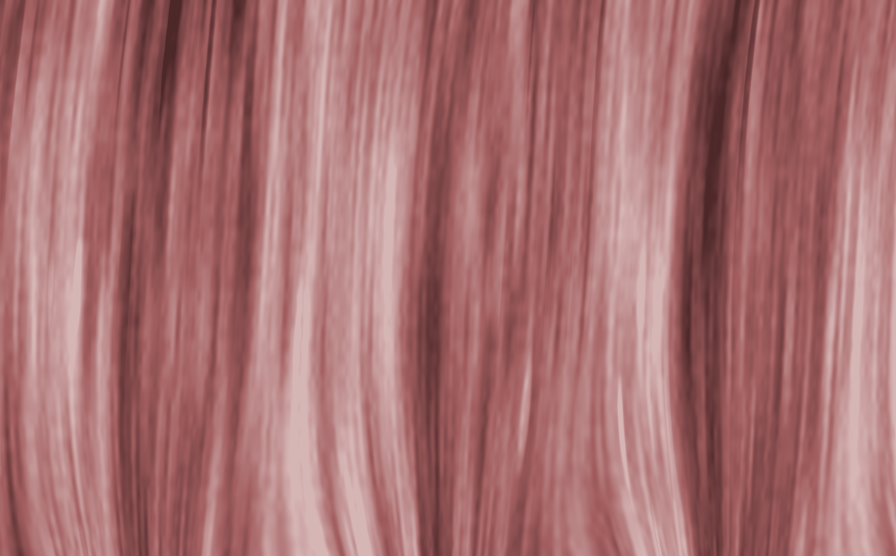
Write a Shadertoy shader that draws this texture.

```glsl
// Long rose-tinted hair hanging in soft vertical locks.
// Broad light and dark locks repeat sideways; stretched noise adds strands,
// and a gentle warp bends everything and curls it near the bottom.

#define LOCK_PERIOD 1.02
#define BASE_TONE 0.565
#define STRAND_CONTRAST 1.0
#define THREAD_STRENGTH 0.30
#define GRAIN 0.10
#define BEND 0.10
#define CURL 0.035
#define WOBBLE 0.035
#define SHADOW_COLOR vec3(0.30, 0.155, 0.16)
#define ROSE_COLOR vec3(0.64, 0.37, 0.375)
#define SHINE_COLOR vec3(0.84, 0.71, 0.71)

float hash(vec2 p) {
    vec3 q = fract(p.xyx * vec3(0.1031, 0.1030, 0.0973));
    q += dot(q, q.yzx + 33.33);
    return fract((q.x + q.y) * q.z);
}

float noise(vec2 p) {
    vec2 cell = floor(p), f = fract(p);
    f = f * f * (3.0 - 2.0 * f);
    float low = mix(hash(cell), hash(cell + vec2(1, 0)), f.x);
    float high = mix(hash(cell + vec2(0, 1)), hash(cell + vec2(1, 1)), f.x);
    return mix(low, high, f.y);
}

// Flat-topped bump that repeats once per lock period
float lockShape(float x, float center, float halfWidth) {
    float d = mod(x - center + 0.5 * LOCK_PERIOD, LOCK_PERIOD) - 0.5 * LOCK_PERIOD;
    d /= halfWidth;
    return exp(-d * d * d * d);
}

// Straightens the hanging hair into vertical coordinates
vec2 combHair(vec2 p) {
    float fromMiddle = p.y - 0.35;
    float tip = 1.0 - min(p.y / 0.4, 1.0);
    float x = p.x - BEND * fromMiddle * fromMiddle;
    x -= CURL * tip * tip * sin(12.566 * p.x / LOCK_PERIOD);
    x += WOBBLE * (noise(vec2(p.x * 4.0, p.y * 1.6) + 7.0) - 0.5);
    return vec2(x, p.y);
}

// Wide locks of light and shade, shiniest below the middle
float lockTone(vec2 h) {
    float x = h.x + 0.025 * (noise(vec2(h.x * 22.0, h.y * 1.5)) - 0.5);
    float shine = 0.27 * lockShape(x, 0.60, 0.125) + 0.23 * lockShape(x, 0.105, 0.06);
    float shade = 0.31 * lockShape(x, 0.235, 0.055) + 0.10 * lockShape(x, 0.385, 0.075)
                + 0.16 * lockShape(x, 0.77, 0.045);
    float sheen = 1.1 - 0.45 * smoothstep(0.5, 1.0, h.y);
    return shine * sheen - shade - 0.05 * smoothstep(0.65, 1.0, h.y);
}

// Three sizes of strands, each finer and shorter than the last
float strandTone(vec2 h) {
    float tone = 0.0, amount = 0.36;
    vec2 scale = vec2(26.0, 1.7);
    for (int i = 0; i < 3; i++) {
        tone += amount * (noise(h * scale + 19.0 * float(i)) - 0.5);
        scale *= vec2(2.15, 1.7);
        amount *= 0.92;
    }
    return tone;
}

// Thin separate hairs: dark near the top, bright near the bottom
float threadTone(vec2 h) {
    float dark = smoothstep(0.66, 0.92, noise(vec2(h.x * 75.0, h.y * 2.2) + 51.0));
    float bright = smoothstep(0.66, 0.92, noise(vec2(h.x * 65.0, h.y * 4.0) + 83.0));
    float darkZone = lockShape(h.x, 0.25, 0.10) + 0.7 * lockShape(h.x, 0.96, 0.11);
    float brightZone = lockShape(h.x, 0.93, 0.09) + lockShape(h.x, 0.10, 0.07);
    dark *= darkZone * (0.25 + 0.9 * smoothstep(0.3, 1.0, h.y));
    bright *= brightZone * (1.0 - smoothstep(0.3, 0.8, h.y));
    return THREAD_STRENGTH * (bright - dark);
}

vec3 hairColor(float tone) {
    tone = clamp(tone, 0.0, 1.0);
    vec3 lower = mix(SHADOW_COLOR, ROSE_COLOR, min(tone * 2.0, 1.0));
    return mix(lower, SHINE_COLOR, max(tone * 2.0 - 1.0, 0.0));
}

void mainImage(out vec4 fragColor, in vec2 fragCoord) {
    vec2 p = fragCoord / iResolution.y;
    vec2 h = combHair(p);
    float tone = BASE_TONE + lockTone(h) + threadTone(h);
    tone += STRAND_CONTRAST * strandTone(h);
    tone += GRAIN * (noise(vec2(h.x * 140.0, h.y * 45.0)) - 0.5);
    fragColor = vec4(hairColor(tone), 1.0);
}
```
